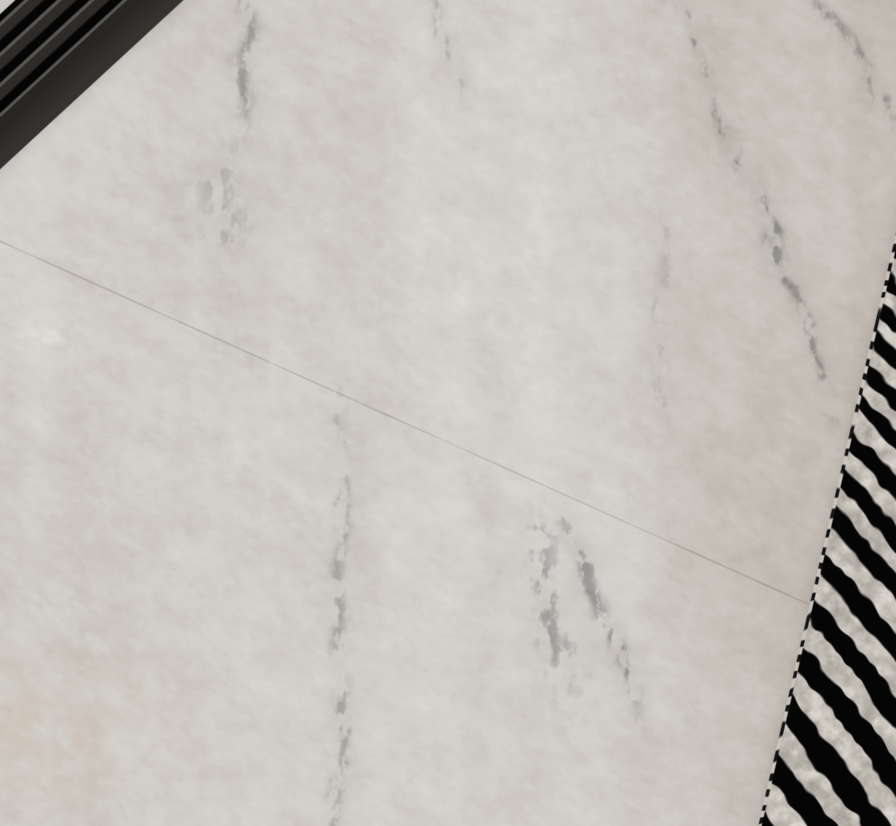
Give the GLSL for this texture, as a Shadertoy shader.

```glsl
float hash(vec2 p) {
    vec3 q = fract(p.xyx * vec3(0.1031, 0.1030, 0.0973));
    q += dot(q, q.yzx + 33.33);
    return fract((q.x + q.y) * q.z);
}

float noise(vec2 p) {
    vec2 i = floor(p), f = fract(p);
    f = f * f * (3.0 - 2.0 * f);
    return mix(mix(hash(i), hash(i + vec2(1, 0)), f.x),
               mix(hash(i + vec2(0, 1)), hash(i + vec2(1, 1)), f.x), f.y);
}

float fbm(vec2 p) {
    float sum = 0.0, amp = 0.5;
    for (int i = 0; i < 5; i++) {
        sum += amp * noise(p);
        p = mat2(1.6, 1.2, -1.2, 1.6) * p + 17.3;
        amp *= 0.5;
    }
    return sum;
}

// Broken, ragged mineral vein running from a to b
float vein(vec2 p, vec2 a, vec2 b, float width) {
    vec2 ab = b - a;
    vec2 wobble = vec2(fbm(p * 24.0) - 0.48, fbm(p * 21.0 + 40.0) - 0.48);
    vec2 q = p + wobble * 0.035 - a;
    float t = clamp(dot(q, ab) / dot(ab, ab), 0.0, 1.0);
    float d = length(q - ab * t) / width;
    float flecks = smoothstep(0.42, 0.68, fbm(p * vec2(95.0, 55.0) + a * 50.0));
    float fade = smoothstep(0.0, 0.15, t) * smoothstep(1.0, 0.75, t);
    return (exp(-d * d) * flecks + 0.13 * exp(-d * d * 0.15)) * (0.2 + 0.8 * fade);
}

vec3 stone(vec2 p) {
    float clouds = fbm(p * vec2(4.5, 2.6) + 3.0);
    float streaks = fbm(p * vec2(20.0, 2.0) + 9.0);
    vec2 along = vec2(dot(p, vec2(0.88, -0.47)), dot(p, vec2(0.47, 0.88)));
    float mottle = fbm(along * vec2(26.0, 40.0));
    float grain = fbm(along * vec2(85.0, 125.0) + 5.0);

    // Falloff of the light toward the right and the lower left
    float shade = 0.21 + 0.6 * smoothstep(0.68, 1.1, p.x + 0.15 * p.y);
    shade += 0.3 * smoothstep(0.5, 0.0, length(p * vec2(1.0, 0.8)));
    shade += 0.85 * (clouds - 0.48) + 0.45 * (streaks - 0.48);
    shade += 0.65 * (mottle - 0.48) + 0.5 * (grain - 0.48);
    vec3 col = mix(vec3(0.836, 0.823, 0.803), vec3(0.755, 0.728, 0.697), shade);

    // Warm stain and pale scuff
    vec2 s = (p - vec2(0.05, 0.12)) * vec2(9, 15);
    col += vec3(0.014, 0.0, -0.014) * exp(-dot(s, s)) * smoothstep(0.3, 0.6, mottle);
    float scuff = exp(-45.0 * length((p - vec2(0.06, 0.595)) * vec2(0.7, 1.0)));
    col += 0.07 * scuff * smoothstep(0.35, 0.55, mottle);

    // Oblique hairline scratches
    float ridge = abs(fbm(along * vec2(4.0, 12.0) + 21.0) - 0.48);
    col += 0.018 * smoothstep(0.012, 0.0, ridge) * (0.4 - smoothstep(0.4, 0.6, streaks));

    // Veins
    float v = 0.9 * vein(p, vec2(0.81, 1.02), vec2(0.89, 0.80), 0.005);
    v += 1.2 * vein(p, vec2(0.87, 0.86), vec2(0.96, 0.68), 0.007);
    v += vein(p, vec2(0.93, 0.74), vec2(1.02, 0.48), 0.007);
    v += 0.8 * vein(p, vec2(0.98, 1.02), vec2(1.10, 0.83), 0.006);
    v += 1.2 * vein(p, vec2(0.68, 0.38), vec2(0.78, 0.13), 0.009);
    v += 0.9 * vein(p, vec2(0.645, 0.38), vec2(0.69, 0.15), 0.018);
    v += 0.8 * vein(p, vec2(0.415, 0.54), vec2(0.405, -0.15), 0.009);
    v += 0.9 * vein(p, vec2(0.305, 1.08), vec2(0.29, 0.82), 0.010);
    v += 0.6 * vein(p, vec2(0.51, 1.03), vec2(0.56, 0.88), 0.006);
    v += 0.5 * vein(p, vec2(0.26, 0.83), vec2(0.28, 0.68), 0.03);
    v += 0.35 * vein(p, vec2(0.80, 0.75), vec2(0.80, 0.45), 0.008);
    return col - vec3(0.19, 0.185, 0.175) * min(v, 1.2);
}

// Dark slatted frame, d measured inward from its lower edge
vec3 frame(float d, float px) {
    vec3 col = mix(vec3(0.21, 0.20, 0.19), vec3(0.15, 0.145, 0.14), smoothstep(0.0, 0.045, d));
    float slat = fract((d - 0.048) / 0.027);
    vec3 slats = mix(vec3(0.02), vec3(0.18, 0.17, 0.16), smoothstep(0.4, 0.55, slat));
    float glint = smoothstep(0.12, 0.03, min(slat, 1.0 - slat));
    slats = mix(slats, vec3(0.40, 0.39, 0.37), glint * 0.8);
    col = mix(col, slats, smoothstep(-px, px, d - 0.046));
    return mix(col, vec3(0.80, 0.79, 0.77), smoothstep(-px, px, d - 0.138));
}

// Striped rug, d measured inward from its left edge
vec3 rug(vec2 p, float d, float px) {
    float v = p.y + d * mix(0.98, 0.66, p.y) + 0.3 * d * d;
    v += 0.008 * (noise(p * 75.0) - 0.5) + 0.008 * (noise(p * 28.0) - 0.5);
    float pitch = max(0.075 - 0.064 * v, 0.024);
    float phase = -log(pitch) / 0.064;
    float stripe = abs(fract(phase) - 0.5) * pitch;
    float dark = smoothstep(px + 0.001, -px - 0.001, stripe - pitch * 0.25);
    vec3 wool = vec3(0.84, 0.82, 0.79) - 0.34 * (0.75 - fbm(p * 80.0));
    vec3 col = mix(wool, vec3(0.02), dark);

    // Stitched border
    float stitch = smoothstep(0.3, 0.6, abs(fract(p.y * 44.0 + noise(p * 30.0)) - 0.5) * 2.0);
    vec3 border = mix(vec3(0.08), vec3(0.78, 0.76, 0.73), stitch);
    return mix(border, col, smoothstep(-px, px, d - 0.004));
}

void mainImage(out vec4 fragColor, in vec2 fragCoord) {
    vec2 p = fragCoord / iResolution.y;
    float px = 1.0 / iResolution.y;
    vec3 col = stone(p);

    // Tile joint
    float joint = abs(p.y - 0.708 + 0.449 * p.x) * 0.912;
    col -= 0.10 * smoothstep(0.001 + px, 0.0, joint) * (0.4 + 0.8 * noise(p * 30.0));

    // Frame and rug, each with a soft contact shadow
    float frameD = dot(p - vec2(0.0, 0.795), vec2(-0.678, 0.735));
    float rugD = (p.x - 0.918 - 0.2325 * p.y) * 0.974;
    col *= 1.0 - 0.08 * exp(min(frameD, 0.0) * 90.0) - 0.08 * exp(min(rugD, 0.0) * 110.0);
    col = mix(col, frame(frameD, px), smoothstep(-px, px, frameD));
    col = mix(col, rug(p, rugD, px), smoothstep(-px, px, rugD));
    fragColor = vec4(col, 1.0);
}
```
